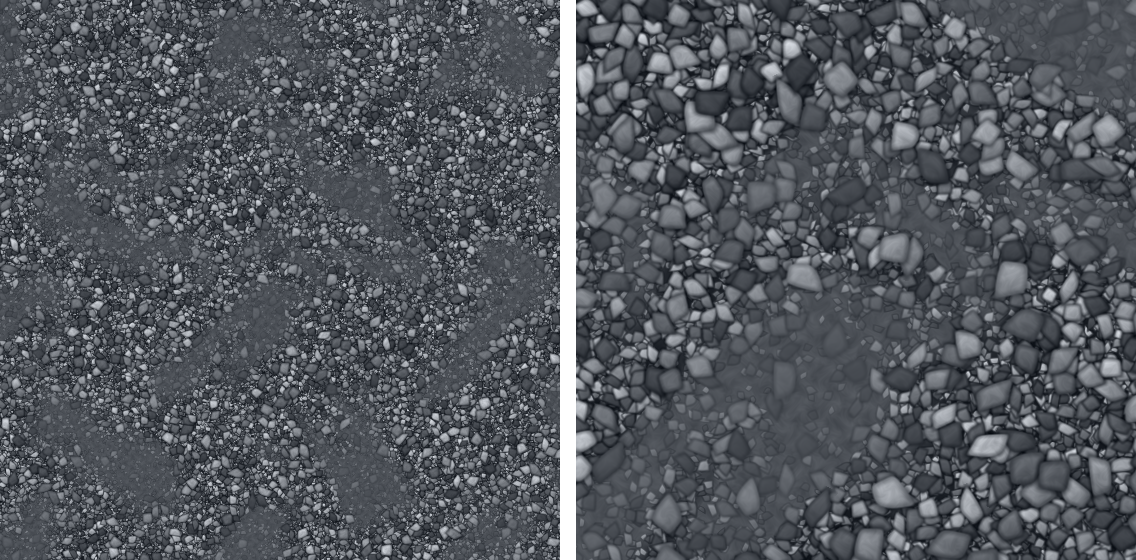
Left, the full canvas; right, a detail of the centre.
Write a Shadertoy shader that draws this texture.

```glsl
#define FINEST_GRID 215.0
#define GRID_RATIO 0.765
#define LAYERS 6
#define DUST_SCALE 14.0
#define DUST_TONE 0.315
#define GAP_TONE 0.10
#define STONE_DARK 0.25
#define STONE_RANGE 0.50
#define SHADOW 0.55
#define SOFTNESS 0.0009
#define TINT vec3(-0.017, 0.0, 0.025)
#define LIGHT vec2(-0.45, 0.89)

vec3 hash3(vec3 p) {
    p = fract(p * vec3(0.1031, 0.1030, 0.0973));
    p += dot(p, p.yxz + 33.33);
    return fract((p.xxy + p.yxx) * p.zyx);
}

mat2 rotation(float angle) {
    float c = cos(angle), s = sin(angle);
    return mat2(c, s, -s, c);
}

// Layered, warped sines, roughly -1 to 1
float waves(vec2 p) {
    float sum = 0.0, amplitude = 0.5;
    mat2 turn = rotation(0.9) * 1.7;
    for (int i = 0; i < 4; i++) {
        p += 0.6 * sin(p.yx * 1.1 + 1.3);
        sum += amplitude * sin(p.x) * sin(p.y);
        amplitude *= 0.62;
        p = turn * p + 4.7;
    }
    return sum;
}

float dustAt(vec2 uv) {
    return smoothstep(-0.18, 0.62, waves(uv * DUST_SCALE + 2.0));
}

// Radius-like measure of a rounded irregular hexagon
float pebbleRadius(vec2 p, float seed) {
    float sum = 0.0;
    for (int k = 0; k < 6; k++) {
        float n = float(k);
        float angle = 1.0472 * n + 0.45 * sin(seed * 40.0 + n * 2.4);
        float facing = max(dot(p, vec2(cos(angle), sin(angle))), 0.0);
        sum += pow(facing, 7.0);
    }
    return pow(sum + 1e-9, 1.0 / 7.0);
}

// Paints one size of scattered pebbles over the tone below
float paintPebbles(float tone, vec2 uv, float layer, float grain) {
    float grid = FINEST_GRID * pow(GRID_RATIO, layer);
    float density = mix(0.95, 0.2, layer / float(LAYERS - 1));
    float soft = grid * max(SOFTNESS, 0.7 / iResolution.y);
    vec2 shift = vec2(0.37, 0.71) * layer;
    vec2 p = uv * grid + shift;
    vec2 cell = floor(p);

    for (int y = -1; y <= 1; y++)
    for (int x = -1; x <= 1; x++) {
        vec2 id = cell + vec2(x, y);
        vec3 place = hash3(vec3(id + 17.0, layer * 7.0 + 3.0));
        vec3 form = hash3(vec3(id + 91.0, layer * 11.0 + 5.0));
        vec2 center = id + 0.5 + 0.75 * (place.xy - 0.5);
        vec2 offset = p - center;
        if (dot(offset, offset) > 1.2) continue;

        // Dust buries most pebbles and dulls the rest
        float dust = dustAt((center - shift) / grid);
        if (place.z > density * (1.0 - 0.86 * dust)) continue;

        float size = mix(0.36, 0.56, form.x);
        float stretch = mix(1.0, 1.3, form.y);
        vec2 local = rotation(form.z * 6.2832) * offset;
        local *= vec2(1.0 / stretch, stretch);
        float radius = pebbleRadius(local, form.x + form.y);

        // Contact shadow, then the lit stone with a darker rim
        float halo = 1.0 - smoothstep(size * 0.9, size * 1.4, radius);
        tone *= 1.0 - SHADOW * halo * (1.0 - 0.75 * dust);
        float shade = fract(place.x * 7.3 + form.z * 5.1);
        float stone = STONE_DARK + STONE_RANGE * pow(shade, 1.3);
        stone *= 1.0 + 0.16 * dot(offset, LIGHT) / size + 0.13 * grain;
        stone *= 1.0 - 0.33 * smoothstep(0.55, 1.0, radius / size);
        stone = mix(stone, DUST_TONE, 0.68 * dust);
        float cover = 1.0 - smoothstep(size - soft, size + soft, radius);
        tone = mix(tone, stone, cover);
    }
    return tone;
}

void mainImage(out vec4 fragColor, in vec2 fragCoord) {
    vec2 uv = fragCoord / iResolution.y;
    float grain = waves(uv * 300.0);

    // Dark gaps between stones, filled by dust in patches
    float dust = dustAt(uv);
    float tone = mix(GAP_TONE, DUST_TONE, smoothstep(0.0, 0.6, dust));
    tone *= 1.0 + 0.15 * grain;

    // Small grit first, larger pebbles on top
    for (int i = 0; i < LAYERS; i++) {
        tone = paintPebbles(tone, uv, float(i), grain);
    }
    fragColor = vec4(clamp(tone + TINT, 0.0, 1.0), 1.0);
}
```
